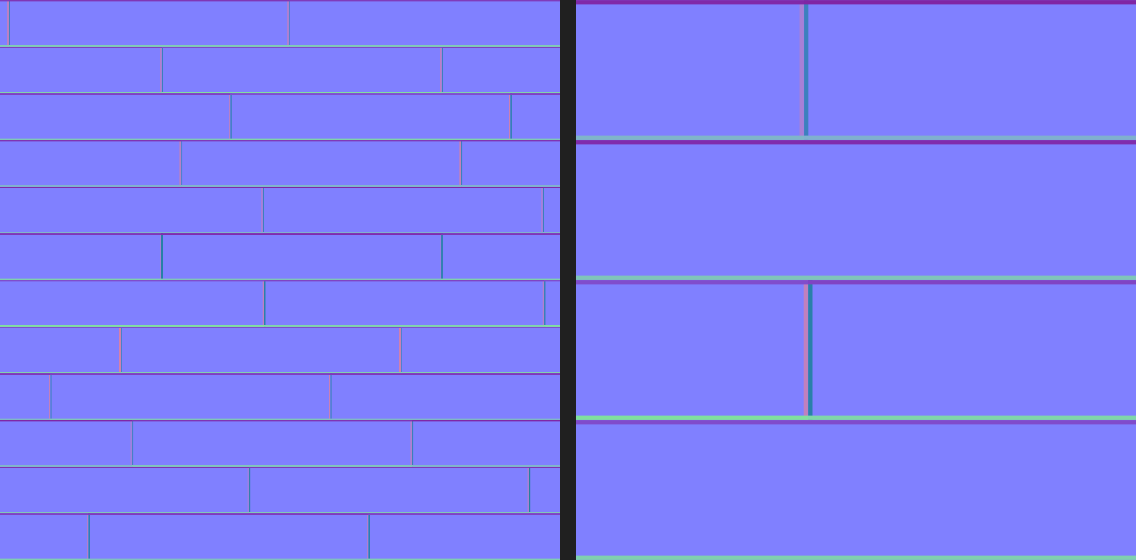
Left: the whole. Right: its middle third, enlarged.
Give the GLSL for this texture map, as a three.js fragment shader.

```glsl
// Tangent-space normal map of staggered floor planks with bevelled seams.
varying vec2 vUv;

const vec2 PLANKS = vec2(2.0, 12.0);        // repeats across and down
const float BEVEL_WIDTH = 0.0026;           // bevel on each side of a seam
const float SOFTNESS = 0.0005;              // half width of the edge blend
const vec3 FLAT_COLOR = vec3(0.5, 0.5, 1.0);

// Bevel strength, lowest and highest
const vec2 TOP_RANGE = vec2(0.36, 0.72);
const vec2 BOTTOM_RANGE = vec2(0.36, 0.76);
const vec2 LEFT_RANGE = vec2(0.28, 0.75);
const vec2 RIGHT_RANGE = vec2(0.18, 0.70);

// Stagger of each row in plank lengths, from the top row down
const vec4 STAGGER_UPPER = vec4(0.031, 0.577, 0.823, 0.646);
const vec4 STAGGER_MIDDLE = vec4(0.938, 0.576, 0.943, 0.431);
const vec4 STAGGER_LOWER = vec4(0.180, 0.471, 0.889, 0.316);

float rowStagger(float row) {
  float group = floor((row + 0.5) / 4.0);
  vec4 offsets = group < 0.5 ? STAGGER_UPPER
               : group < 1.5 ? STAGGER_MIDDLE : STAGGER_LOWER;
  vec4 pick = 1.0 - step(0.5, abs(vec4(0.0, 1.0, 2.0, 3.0) - (row - 4.0 * group)));
  return dot(offsets, pick);
}

// Layered sines: a steady value from 0 to 1 for each side of each plank
float variation(vec2 id, float side) {
  float a = sin(dot(id, vec2(12.3, 7.7)) + side * 4.1);
  float b = sin(dot(id, vec2(5.1, 17.9)) - side * 9.7);
  return 0.5 + 0.25 * (a + b);
}

// Blends a bevel facing the given direction over the colour beneath
vec3 addBevel(vec3 color, float edgeDist, vec2 facing, vec2 range, vec2 id, float side) {
  float band = smoothstep(-SOFTNESS, SOFTNESS, edgeDist)
             * (1.0 - smoothstep(BEVEL_WIDTH - SOFTNESS, BEVEL_WIDTH + SOFTNESS, edgeDist));
  float strength = mix(range.x, range.y, variation(id, side));
  vec3 slope = vec3(0.5 + 0.5 * facing, 0.5);
  return mix(color, mix(FLAT_COLOR, slope, strength), band);
}

void main() {
  // Plank cell, counted from the top
  float down = (1.0 - vUv.y) * PLANKS.y;
  float row = clamp(floor(down), 0.0, PLANKS.y - 1.0);
  float along = vUv.x * PLANKS.x - rowStagger(row);
  vec2 id = vec2(mod(floor(along), PLANKS.x), row);

  // Distances to the near and far edges in canvas units
  vec2 cell = vec2(fract(along), down - row);
  vec2 nearEdge = cell / PLANKS;
  vec2 farEdge = (1.0 - cell) / PLANKS;

  // End joints first, then the long seams over them
  vec3 color = FLAT_COLOR;
  color = addBevel(color, nearEdge.x, vec2(-1.0, 0.0), LEFT_RANGE, id, 0.0);
  color = addBevel(color, farEdge.x, vec2(1.0, 0.0), RIGHT_RANGE, id, 1.0);
  color = addBevel(color, nearEdge.y, vec2(0.0, -1.0), TOP_RANGE, id, 2.0);
  color = addBevel(color, farEdge.y, vec2(0.0, 1.0), BOTTOM_RANGE, id, 3.0);
  gl_FragColor = vec4(color, 1.0);
}
```
